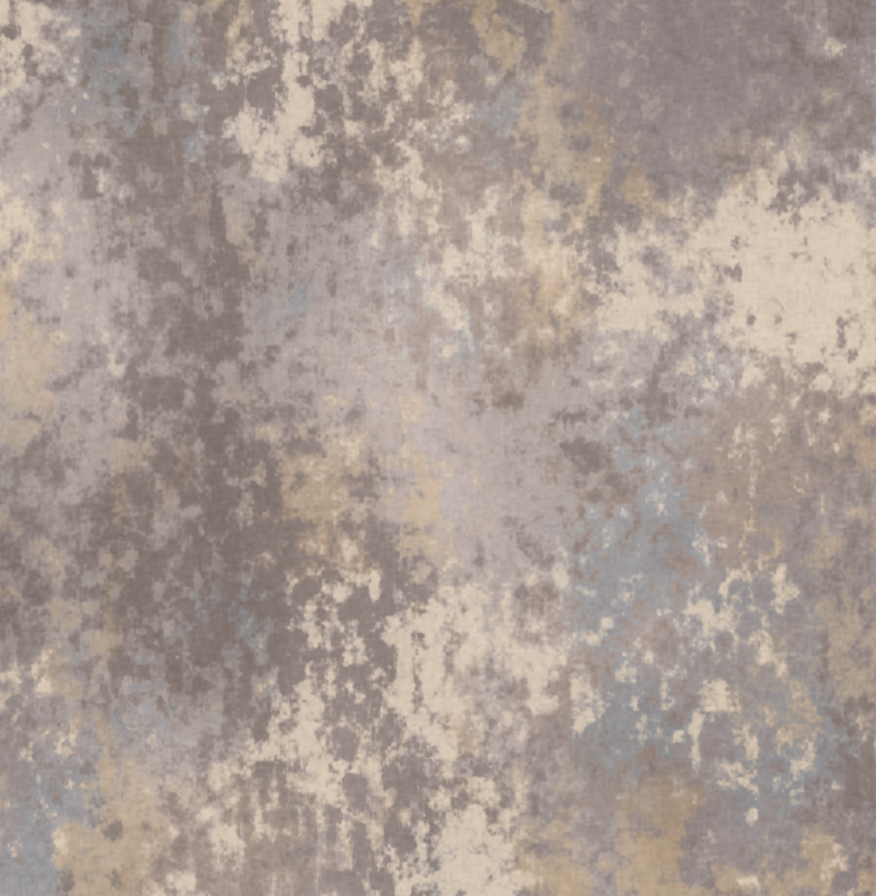
Write a WebGL 1 fragment shader that draws this texture.

```glsl
precision highp float;
// Weathered plaster: mauve and umber ground under soft stains of tan, pale
// grey, slate blue, ochre and cream. Each stain is thresholded noise, gathered
// by a broad tide of light and dark and frayed by fine sponge-like grit.

uniform vec2 u_resolution;

const vec3 UMBER = vec3(0.568, 0.515, 0.495);
const vec3 MAUVE = vec3(0.618, 0.576, 0.568);
const vec3 TAN   = vec3(0.650, 0.575, 0.532);
const vec3 PALE  = vec3(0.705, 0.655, 0.634);
const vec3 SLATE = vec3(0.585, 0.590, 0.605);
const vec3 OCHRE = vec3(0.750, 0.655, 0.545);
const vec3 CREAM = vec3(0.835, 0.770, 0.700);

const vec2 TIDE_FREQ   = vec2(4.2, 3.0);
const vec2 GROUND_FREQ = vec2(4.2, 3.0);
const vec2 STAIN_FREQ  = vec2(5.6, 4.4);
const vec2 STREAK_FREQ = vec2(15.0, 4.5);
const vec2 GRIT_FREQ   = vec2(62.0, 56.0);
const vec2 BRUSH_FREQ  = vec2(95.0, 18.0);
const vec2 THREAD_FREQ = vec2(300.0, 110.0);
const float WARP = 0.06;
const float TIDE_DEPTH = 0.26;
const float DAB_CELLS = 58.0;
const float WEAVE_DEPTH = 0.030;
const float GRAIN_DEPTH = 0.055;

float hash(vec2 p) {
  vec3 q = fract(p.xyx * 0.1031);
  q += dot(q, q.yzx + 33.33);
  return fract((q.x + q.y) * q.z);
}

float noise(vec2 p) {
  vec2 i = floor(p);
  vec2 f = fract(p);
  f = f * f * (3.0 - 2.0 * f);
  float low = mix(hash(i), hash(i + vec2(1.0, 0.0)), f.x);
  float high = mix(hash(i + vec2(0.0, 1.0)), hash(i + 1.0), f.x);
  return mix(low, high, f.y);
}

// Normalised fractal noise; each octave is rotated to hide the lattice.
float fbm(vec2 p) {
  float sum = 0.0;
  float total = 0.0;
  float weight = 1.0;
  for (int i = 0; i < 5; i++) {
    sum += weight * noise(p);
    total += weight;
    weight *= 0.5;
    p = mat2(1.6, 1.2, -1.2, 1.6) * p + 17.3;
  }
  return sum / total;
}

// Coverage of a stain; bias is centred on zero and shifts or frays the edge.
float stain(vec2 p, float seed, float level, float softness, float bias) {
  return smoothstep(level - softness, level + softness, fbm(p + seed) + bias);
}

// Scattered round dabs of random size, one per jittered cell.
float dabs(vec2 p, float seed) {
  vec2 cell = floor(p);
  float cover = 0.0;
  for (int y = -1; y <= 1; y++) {
    for (int x = -1; x <= 1; x++) {
      vec2 id = cell + vec2(float(x), float(y));
      vec2 center = id + vec2(hash(id + seed), hash(id + seed + 51.7));
      float radius = mix(0.05, 0.50, hash(id + seed + 93.1));
      float edge = length(p - center) - radius;
      cover = max(cover, 1.0 - smoothstep(-0.16, 0.16, edge));
    }
  }
  return cover;
}

void main() {
  vec2 uv = gl_FragCoord.xy / u_resolution.y;
  vec2 bend = vec2(fbm(uv * 8.0 + 3.7), fbm(uv * 8.0 + 61.2)) - 0.5;
  vec2 p = uv + WARP * bend;

  // Shared surface detail and broad tide, all centred on zero
  float grit = fbm(uv * GRIT_FREQ + 12.0) - 0.5;
  float brush = fbm(uv * BRUSH_FREQ + 35.0) - 0.5;
  float grain = noise(uv * 230.0 + 8.0) - 0.5;
  float fray = 0.55 * grit + 0.18 * brush + 0.10 * grain;
  float tide = fbm(p * TIDE_FREQ + 230.0) - 0.5;

  // Ground and broad washes
  vec3 color = mix(UMBER, MAUVE, stain(p * GROUND_FREQ, 5.0, 0.51, 0.14, fray));
  color = mix(color, TAN, 0.85 * stain(p * GROUND_FREQ, 27.0, 0.555, 0.11, fray));
  float pale = stain(p * STAIN_FREQ, 44.0, 0.575, 0.15, 1.3 * fray + 0.6 * tide);
  color = mix(color, PALE, 0.85 * pale);
  color = mix(color, SLATE, 0.80 * stain(p * STAIN_FREQ, 71.0, 0.63, 0.09, fray));

  // Dry vertical brushing and clustered dabs, light and dark
  float dry = stain(uv * STAIN_FREQ, 83.0, 0.56, 0.08, 0.5 * tide);
  color = mix(color, PALE, 0.55 * dry * smoothstep(0.02, 0.15, brush + 0.6 * grit));
  vec2 dabPoint = (uv + 0.25 * WARP * bend) * DAB_CELLS + 2.0 * grit;
  float lightArea = stain(p * STAIN_FREQ, 102.0, 0.60, 0.06, fray);
  float darkArea = stain(p * STAIN_FREQ, 138.0, 0.62, 0.06, fray);
  color = mix(color, PALE, 0.75 * lightArea * dabs(dabPoint, 9.0));
  color = mix(color, UMBER, 0.50 * darkArea * dabs(dabPoint * 1.2, 40.0));

  // Ochre runs and feathered cream highlights
  float run = stain(p * STREAK_FREQ, 150.0, 0.62, 0.09, 0.8 * fray);
  run *= stain(p * GROUND_FREQ, 166.0, 0.52, 0.09, 0.0);
  float wash = stain(p * STAIN_FREQ, 184.0, 0.68, 0.11, fray + 0.4 * tide);
  color = mix(color, OCHRE, 0.75 * max(run, 0.75 * wash));
  float cream = stain(p * STAIN_FREQ, 207.0, 0.70, 0.14, 1.5 * fray + 0.7 * tide);
  color = mix(color, CREAM, 0.90 * cream);

  // Broad light and dark, woven thread and mottled grain
  float weave = noise(uv * THREAD_FREQ) + noise(uv * THREAD_FREQ.yx + 19.0) - 1.0;
  color += TIDE_DEPTH * tide * (1.0 - 0.6 * cream);
  color += WEAVE_DEPTH * weave + GRAIN_DEPTH * (0.6 * grit + 0.4 * grain);

  gl_FragColor = vec4(clamp(color, 0.0, 1.0), 1.0);
}
```
